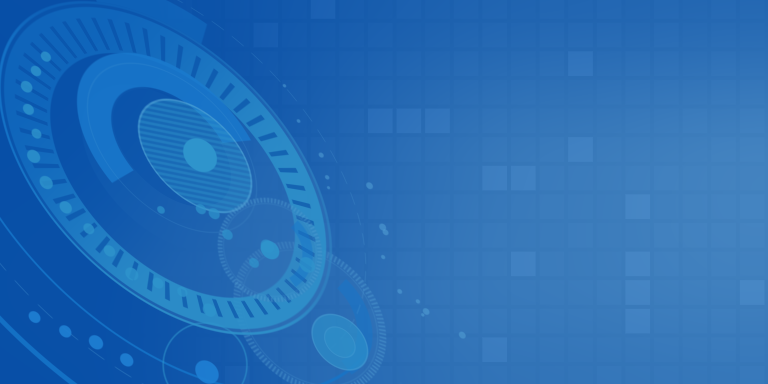
Reproduce this background procedurally as a WebGL 1 fragment shader.

```glsl
precision highp float;
uniform vec2 u_resolution;

const float TAU = 6.2831853;
const vec3 NAVY = vec3(0.03, 0.31, 0.655);
const vec3 STEEL = vec3(0.22, 0.475, 0.73);
const vec3 AZURE = vec3(0.08, 0.46, 0.79);
const vec3 TEAL = vec3(0.18, 0.58, 0.8);
const vec3 PALE = vec3(0.34, 0.65, 0.85);

float hash(vec2 p) {
  return fract(sin(dot(p, vec2(127.1, 311.7))) * 4375.85);
}

// Diagonal ellipse space: the rim has length 1, x follows the long axis
vec2 dialSpace(vec2 p, vec2 center, float size, float ratio) {
  p -= center;
  return vec2(p.x - p.y, p.x + p.y) * 0.7071 / vec2(size, size * ratio);
}

float band(float v, float lo, float hi, float soft) {
  return smoothstep(lo - soft, lo + soft, v) * (1.0 - smoothstep(hi - soft, hi + soft, v));
}

float disc(vec2 q, float soft) {
  return 1.0 - smoothstep(1.0 - soft, 1.0 + soft, length(q));
}

// Evenly repeated bars; duty is the filled share of each period
float bars(float v, float duty, float soft) {
  return 1.0 - smoothstep(0.5 * duty - soft, 0.5 * duty + soft, abs(fract(v) - 0.5));
}

float sector(float angle, float middle, float halfWidth, float soft) {
  float d = abs(mod(angle - middle + 0.5 * TAU, TAU) - 0.5 * TAU);
  return 1.0 - smoothstep(halfWidth - soft, halfWidth + soft, d);
}

float bead(vec2 p, vec2 center, float size, float px) {
  return disc(dialSpace(p, center, size, 0.78), px / size);
}

vec3 backdrop(vec2 p, float px) {
  float light = smoothstep(0.25, 1.4, p.x + 0.06 * sin(p.y * 5.0 + 1.0));
  light *= 1.0 - 0.5 * smoothstep(0.55, 1.05, p.y) - 0.12 * smoothstep(0.3, 0.0, p.y);
  light += 0.02 * sin(p.x * 4.0 + sin(p.y * 6.0));
  vec2 side = p - vec2(2.0, 0.5);
  vec3 col = mix(NAVY, STEEL, light) + vec3(0.04, 0.035, 0.02) * exp(-5.0 * dot(side, side));
  // Faint square tiles, a few of them lit
  vec2 grid = (p - vec2(0.059, 0.052)) / 0.0745;
  vec2 d = abs(fract(grid) - 0.5);
  float tile = 1.0 - smoothstep(0.43 - px * 8.0, 0.43 + px * 8.0, max(d.x, d.y));
  float h = hash(floor(grid));
  float glow = 0.005 + 0.008 * h + 0.022 * step(0.92, h);
  return col + (tile * glow - 0.007) * smoothstep(0.3, 0.9, p.x);
}

vec3 mainDial(vec3 col, vec2 q, float s) {
  float r = length(q), a = atan(q.y, q.x);
  float lower = smoothstep(0.3, -0.3, q.y), low = 0.73 + 0.07 * q.x;
  float warm = smoothstep(-0.8, 0.5, q.x);
  col = mix(col, mix(AZURE, STEEL, warm), (0.12 + 0.25 * warm) * disc(q, s));
  col = mix(col, NAVY, 0.6 * band(r, 0.5, low, s) * smoothstep(0.4, -0.5, q.x));
  // Solid rim cut by short dark ticks, and its bright outline
  float ticks = bars(a * 52.0 / TAU, 0.27, s * 8.0) * band(r, low + 0.02, 0.9, s);
  col = mix(col, mix(AZURE, TEAL, warm), (0.5 + 0.32 * warm) * band(r, low, 0.965, s));
  col = mix(col, NAVY, 0.65 * ticks);
  col = mix(col, mix(AZURE, TEAL, warm), (0.35 + 0.5 * lower) * band(r, 0.985, 1.0, s));
  // Outer plate and wide orbits
  col = mix(col, AZURE, 0.45 * band(r, 1.0, 1.16, s) * sector(a, 2.2, 0.32, s));
  float orbits = band(r, 1.335, 1.35, s) + band(r, 1.86, 1.9, s);
  col = mix(col, AZURE, 0.85 * lower * orbits);
  float dashes = bars(a * 60.0 / TAU, 0.6, s * 8.0);
  float dashed = lower * band(r, 1.565, 1.572, s) + (1.0 - lower) * band(r, 1.2, 1.204, s);
  return mix(col, PALE, 0.3 * dashes * dashed);
}

vec3 collar(vec3 col, vec2 q, float s) {
  float r = length(q);
  col = mix(col, NAVY, 0.35 * disc(q / 0.62, s));
  float arc = sector(atan(q.y, q.x), 2.84, 1.72, s);
  col = mix(col, AZURE + 0.02, 0.8 * arc * band(r, 0.64, 1.0, s));
  return mix(col, PALE, 0.2 * band(r, 0.885, 0.895, s));
}

vec3 lens(vec3 col, vec2 q, float fill, float s) {
  col = mix(col, TEAL, disc(q, s) * fill);
  return mix(col, PALE, 0.55 * band(length(q), 0.97, 1.0, s));
}

vec3 gear(vec3 col, vec2 q, float teeth, float s) {
  float r = length(q), a = atan(q.y, q.x);
  col = mix(col, STEEL, 0.25 * disc(q, s));
  float ticks = bars(a * teeth / TAU, 0.45, s * teeth / TAU);
  col = mix(col, PALE, 0.35 * ticks * band(r, 0.91, 1.0, s) + 0.2 * band(r, 0.88, 0.895, s));
  return mix(col, AZURE, 0.5 * band(r, 0.62, 0.82, s) * sector(a, 0.7, 0.9, s));
}

vec3 nodes(vec3 col, vec2 p, vec2 center, float px) {
  for (int i = 0; i < 14; i++) {
    float k = float(i), h = hash(vec2(k, 3.0)), t = k / 13.0;
    // Beads along the rim, then across the dial
    float a = 3.2 + 2.35 * t;
    vec2 e = vec2(cos(a), 0.583 * sin(a)) * (0.42 + 0.05 * h) * 0.7071;
    col = mix(col, TEAL, 0.8 * bead(p, center + vec2(e.x + e.y, e.y - e.x), 0.014 + 0.006 * h, px));
    vec2 across = mix(vec2(0.35, 0.48), vec2(0.8, 0.24), t) + vec2(0.0, 0.16 * (h - 0.4));
    col = mix(col, TEAL, 0.7 * step(0.4, h) * bead(p, across, 0.01 + 0.015 * h * t, px));
    // Sparse drift at the right and larger beads below
    vec2 drift = mix(vec2(0.78, 0.73), vec2(1.17, 0.08), t) + 0.1 * (vec2(h, hash(vec2(k, 8.0))) - 0.5);
    col = mix(col, PALE, 0.5 * bead(p, drift, 0.004 + 0.007 * h, px));
    vec2 below = vec2(0.09 + 0.08 * k, 0.17 + 0.04 * h - 0.04 * k);
    col = mix(col, AZURE + 0.04, 0.9 * step(k, 3.0) * bead(p, below, 0.016 + 0.01 * h, px));
  }
  return col;
}

void main() {
  float px = 1.0 / u_resolution.y;
  vec2 p = gl_FragCoord.xy * px, center = vec2(0.43, 0.5625);
  vec3 col = backdrop(p, px);
  col = gear(col, dialSpace(p, vec2(0.807, 0.172), 0.225, 0.75), 120.0, px * 5.0);
  col = mainDial(col, dialSpace(p, center, 0.531, 0.583), px * 2.3);
  col = collar(col, dialSpace(p, vec2(0.448, 0.615), 0.302, 0.586), px * 4.0);
  // Hatched lens with a bright core
  float hatch = bars((p.y + p.x * 0.2) * 72.0, 0.5, px * 72.0);
  col = lens(col, dialSpace(p, vec2(0.508, 0.594), 0.182, 0.58), 0.3 + 0.3 * hatch, px * 7.0);
  col = gear(col, dialSpace(p, vec2(0.703, 0.349), 0.143, 0.9), 90.0, px * 8.0);
  col = nodes(col, p, center, px);
  col = mix(col, TEAL, bead(p, vec2(0.521, 0.596), 0.049, px));
  col = mix(col, TEAL, 0.9 * bead(p, vec2(0.703, 0.349), 0.027, px));
  // Small lens and ring at the bottom
  vec2 eye = dialSpace(p, vec2(0.885, 0.109), 0.085, 0.7);
  col = lens(col, eye, 0.6, px * 15.0);
  col = lens(col, eye / 0.55, 0.4, px * 25.0);
  col = mix(col, TEAL, 0.6 * band(length(p - vec2(0.534, 0.05)), 0.107, 0.111, px));
  col = mix(col, AZURE + 0.04, 0.9 * bead(p, vec2(0.539, 0.031), 0.034, px));
  gl_FragColor = vec4(col, 1.0);
}
```
